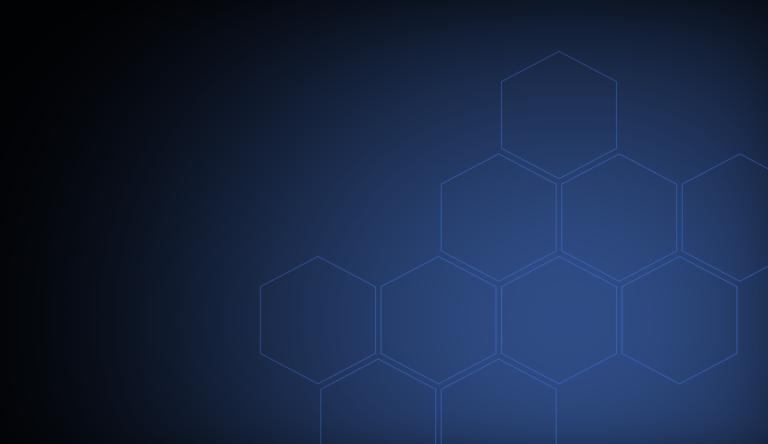
Give the GLSL for this background, as a Shadertoy shader.

```glsl
// A dark navy backdrop with an off-centre blue glow and thin hexagon outlines.
// The glow is an elliptical falloff with shaded borders; the outlines are
// distance functions placed on a staggered lattice, row by row.

// Signed distance to a slightly flattened hexagon with a vertex at the top.
float hexagonDistance(vec2 p) {
    p = abs(p);
    float side = p.x - 0.1289;
    float slope = (p.y + 0.53 * p.x - 0.1435) / length(vec2(1.0, 0.53));
    return max(side, slope);
}

// Antialiased stroke that keeps its weight when thinner than a pixel.
float stroke(float dist, float width, float pixel) {
    float coverage = clamp((0.5 * (width + pixel) - abs(dist)) / pixel, 0.0, 1.0);
    return min(coverage, width / pixel);
}

// Elliptical light, 1 at its centre and 0 at its rim.
float glowAt(vec2 p) {
    vec2 offset = (p - vec2(1.278, 0.283)) / vec2(1.435, 1.233);
    return 1.0 - smoothstep(0.0, 1.0, length(offset));
}

// Darkening towards the top, right and bottom borders.
float borderShade(vec2 p) {
    float top = 1.0 - 0.30 * exp((p.y - 1.0) / 0.09);
    float right = 1.0 - 0.18 * exp((p.x - 1.722) / 0.08);
    float bottom = 1.0 - 0.18 * exp(-p.y / 0.035);
    return top * right * bottom;
}

// Strongest outline among the hexagons of the four rows, bottom to top.
float hexagonLines(vec2 p, float pixel) {
    int firstColumn[4] = int[4](0, 0, 1, 2);
    int lastColumn[4] = int[4](1, 3, 3, 2);
    float lines = 0.0;
    for (int row = 0; row < 4; row++) {
        float stagger = row % 2 == 0 ? 0.135 : 0.0;
        for (int column = firstColumn[row]; column <= lastColumn[row]; column++) {
            vec2 center = vec2(0.713 + stagger + 0.2702 * float(column),
                               0.048 + 0.231 * float(row));
            lines = max(lines, stroke(hexagonDistance(p - center), 0.0026, pixel));
        }
    }
    return lines;
}

void mainImage(out vec4 fragColor, in vec2 fragCoord) {
    // Canvas height is one unit.
    vec2 p = fragCoord / iResolution.xy * vec2(1.722, 1.0);
    float pixel = 1.0 / iResolution.y;

    // Background light.
    float glow = glowAt(p);
    vec3 color = mix(vec3(0.005, 0.010, 0.018), vec3(0.185, 0.300, 0.525), glow);
    color *= borderShade(p);

    // Outlines, brighter where the glow is strong.
    float opacity = mix(0.15, 0.65, glow);
    color = mix(color, vec3(0.23, 0.40, 0.78), opacity * hexagonLines(p, pixel));

    fragColor = vec4(color, 1.0);
}
```
